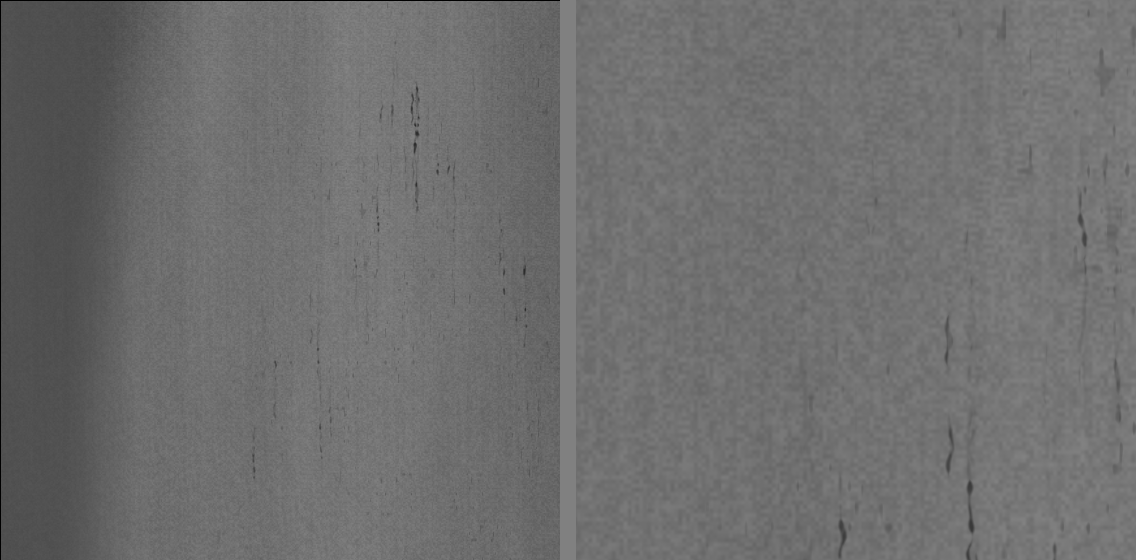
Left: the whole. Right: its middle third, enlarged.
Reproduce this texture procedurally as a Shadertoy shader.

```glsl
// Worn grey sheet: a shaded left side, soft vertical bands and crisp grain,
// scored by porous, broken vertical scratches gathered right of the centre.
// Tone is a sum of gradients and noise; scratches come from a hashed loop.

#define SHADE_TONE 0.314
#define SHEET_TONE 0.444
#define SCRATCH_TONE 0.13
#define GRAIN 0.082
#define BAND 0.032
#define COLUMNS 15
#define STRANDS 4
#define SCRATCH_WIDTH 0.0019
#define WEAR_X 0.73
#define FRAME 0.0013

float hash(vec2 p) {
    return fract(sin(dot(p, vec2(127.1, 311.7))) * 43758.5453);
}

float noise(vec2 p) {
    vec2 cell = floor(p), f = fract(p);
    f = f * f * (3.0 - 2.0 * f);
    float low = mix(hash(cell), hash(cell + vec2(1, 0)), f.x);
    float high = mix(hash(cell + vec2(0, 1)), hash(cell + vec2(1, 1)), f.x);
    return mix(low, high, f.y);
}

// Smooth tone: shaded left side, lit middle, slight fall-off at the right
float sheetTone(vec2 uv) {
    float edge = 0.195 + 0.075 * uv.y * uv.y + 0.02 * (noise(uv * vec2(1.0, 5.0)) - 0.5);
    float lit = smoothstep(edge - 0.09, edge + 0.085, uv.x);
    float tone = mix(SHADE_TONE, SHEET_TONE, lit);
    tone += 0.018 * exp(-pow((uv.x - 0.64) / 0.15, 2.0));
    tone -= 0.040 * smoothstep(0.78, 1.0, uv.x);
    float band = noise(vec2(uv.x * 13.0, uv.y * 1.2 + 4.0)) - 0.5;
    float streak = noise(vec2(uv.x * 110.0, uv.y * 4.0)) - 0.5;
    float blotch = noise(uv * vec2(26.0, 16.0) + 31.0) - 0.5;
    return tone + mix(0.4, 1.0, lit) * (BAND * band + 0.015 * streak + 0.012 * blotch);
}

float grain(vec2 uv) {
    float coarse = noise(uv * vec2(230.0, 170.0)) - 0.5;
    float fine = noise(uv * vec2(430.0, 400.0) + 17.0) - 0.5;
    return GRAIN * (0.35 * coarse + 0.7 * fine) * mix(0.4, 1.0, smoothstep(0.12, 0.3, uv.x));
}

// One broken, nearly straight vertical scratch with ragged soft sides
float scratch(vec2 uv, vec2 centre, float halfLength, float width, float seed, float aa) {
    float along = abs(uv.y - centre.y) / halfLength;
    float taper = 1.0 - smoothstep(0.5, 1.0, along);
    float wander = 0.004 * (noise(vec2(seed, uv.y * 14.0)) - 0.5)
                 + 0.004 * (noise(vec2(seed + 5.0, uv.y * 95.0)) - 0.5);
    float gaps = smoothstep(0.35, 0.8, noise(vec2(seed + 9.0, uv.y * 30.0)));
    float ragged = mix(0.1, 1.4, noise(vec2(seed + 13.0, uv.y * 170.0)));
    float w = width * gaps * ragged * taper;
    float d = abs(uv.x - centre.x - wander);
    float soft = aa + 0.0007;
    float body = (1.0 - smoothstep(w - soft, w + soft, d)) * smoothstep(0.0, soft, w);
    float dashes = smoothstep(0.3, 0.75, noise(vec2(seed + 21.0, uv.y * 60.0)));
    float trace = 0.26 * dashes * taper * (1.0 - smoothstep(0.0, 0.0026, d));
    return max(body, trace);
}

// Columns of strands, heaviest and highest near the worn line
float scratches(vec2 uv, float aa) {
    float cover = 0.0;
    for (int i = 0; i < COLUMNS; i++) {
        float id = float(i);
        float x = 0.46 + 0.50 * (id + hash(vec2(id, 2.0))) / float(COLUMNS);
        if (abs(uv.x - x) > 0.035) continue;
        float wear = exp(-pow((x - WEAR_X) / 0.03, 2.0));
        float y = mix(0.62 - 0.6 * abs(x - WEAR_X), 0.7, wear);
        y += mix(0.6, 0.12, wear) * (hash(vec2(id, 7.0)) - 0.5);
        for (int j = 0; j < STRANDS; j++) {
            vec2 key = vec2(id + 0.5, float(j) * 3.0 + 1.0);
            float weight = hash(key + 20.0);
            vec2 centre = vec2(x, y) + vec2(0.024, 0.3) * (vec2(hash(key), hash(key + 40.0)) - 0.5);
            float halfLength = mix(0.025, 0.12, weight) + 0.07 * wear;
            float width = SCRATCH_WIDTH * (mix(0.3, 0.85, weight) + 0.6 * wear);
            float strength = mix(0.3, 0.88, max(weight * weight, wear));
            float mark = scratch(uv, centre, halfLength, width, id * 17.0 + float(j) * 41.0, aa);
            cover = max(cover, strength * mark);
        }
    }
    // Pores let the sheet show through the dark marks
    return cover * mix(0.35, 1.0, smoothstep(0.25, 0.65, noise(uv * vec2(340.0, 130.0) + 50.0)));
}

// Small faint pits, stretched along the scratches
float pits(vec2 uv) {
    float dash = smoothstep(0.80, 0.98, noise(uv * vec2(260.0, 85.0) + 70.0));
    float patches = smoothstep(0.4, 0.75, noise(uv * vec2(18.0, 9.0) + 90.0));
    return 0.26 * dash * patches * smoothstep(0.25, 0.6, uv.x);
}

void mainImage(out vec4 fragColor, in vec2 fragCoord) {
    vec2 uv = fragCoord / iResolution.xy;
    float aa = 0.7 / iResolution.y;

    float tone = sheetTone(uv) + grain(uv);
    tone = mix(tone, SCRATCH_TONE, max(scratches(uv, aa), pits(uv)));

    // Hairline dark frame on the left and top
    float inset = min(uv.x, 1.0 - uv.y);
    tone *= smoothstep(FRAME, FRAME + aa, inset);

    fragColor = vec4(vec3(tone), 1.0);
}
```
